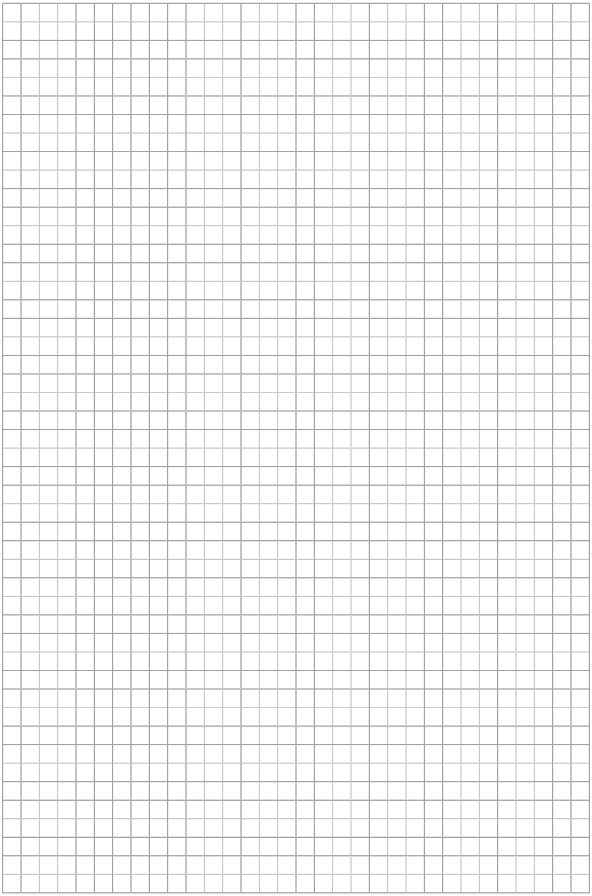
This pattern is drawn by a Shadertoy shader. Its source:

```glsl
const vec2 CELLS = vec2(32.0, 48.0);          // columns, rows
const vec2 GRID_MIN = vec2(0.0045, 0.0035);   // frame corners, fraction of canvas
const vec2 GRID_MAX = vec2(0.9955, 0.9963);
const float LINE_WIDTH = 0.00084;             // fraction of canvas height
const float SOFTNESS = 1.2;                   // filter width in output samples
const vec3 PAPER = vec3(1.0);
const float STRONG_INK = 0.58;
const float FAINT_INK = 0.34;
const float COLUMN_BEAT = 3.5;                // spacing of strong columns
const float ROW_BEAT = 2.875;                 // spacing of faint rows

// Ink of a vertical rule, counted from the left
float columnInk(float index) {
    float phase = fract((index - 13.0) / COLUMN_BEAT + 0.5) - 0.5;
    bool strong = index < 10.5 ? abs(index - 2.5) > 1.0 : abs(phase) < 0.2;
    return strong || index > CELLS.x - 0.5 ? STRONG_INK : FAINT_INK;
}

// Ink of a horizontal rule, counted from the top
float rowInk(float index) {
    float phase = fract((index - 0.3) / ROW_BEAT);
    return phase < 1.0 / ROW_BEAT ? FAINT_INK : STRONG_INK;
}

// Box-filtered coverage of a rule at the given distance
vec2 ruleCoverage(vec2 dist, float blur) {
    vec2 high = min(dist + 0.5 * blur, vec2(0.5 * LINE_WIDTH));
    vec2 low = max(dist - 0.5 * blur, vec2(-0.5 * LINE_WIDTH));
    return max(high - low, 0.0) / blur;
}

void mainImage(out vec4 fragColor, in vec2 fragCoord) {
    vec2 canvas = iResolution.xy / iResolution.y;
    vec2 p = fragCoord / iResolution.y;
    float blur = SOFTNESS / iResolution.y;

    // Nearest rule on each axis
    vec2 origin = GRID_MIN * canvas;
    vec2 corner = GRID_MAX * canvas;
    vec2 pitch = (corner - origin) / CELLS;
    vec2 index = clamp(floor((p - origin) / pitch + 0.5), vec2(0.0), CELLS);
    vec2 coverage = ruleCoverage(p - origin - index * pitch, blur);

    // Rules stop at the frame
    vec2 edge = min(p - origin, corner - p) + 0.5 * LINE_WIDTH;
    vec2 inside = clamp(edge / blur + 0.5, 0.0, 1.0);

    vec2 ink = vec2(columnInk(index.x), rowInk(CELLS.y - index.y));
    ink *= coverage * inside.yx;
    fragColor = vec4(PAPER * (1.0 - max(ink.x, ink.y)), 1.0);
}
```
